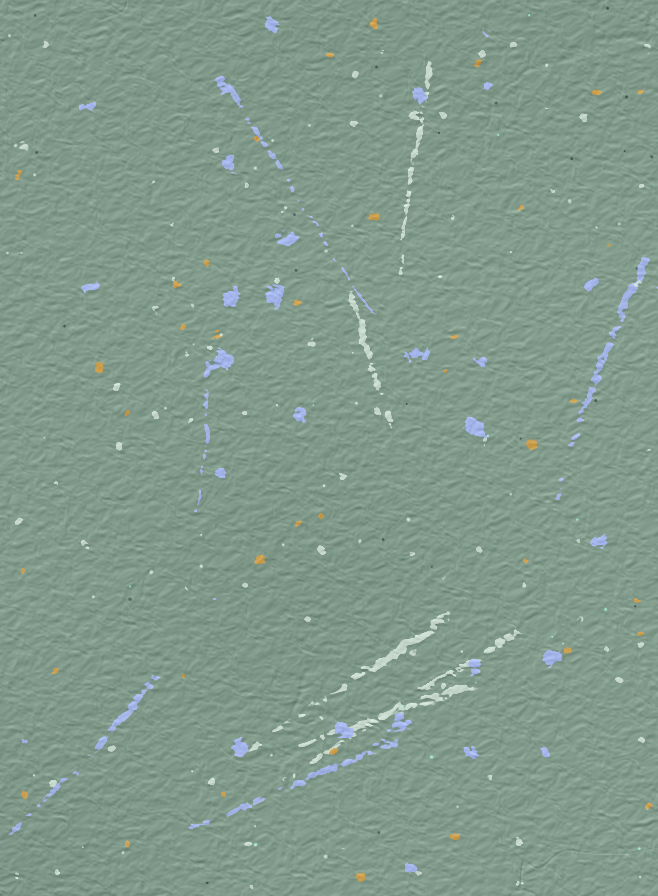
A WebGL 1 fragment shader for this texture:

```glsl
precision highp float;
uniform vec2 u_resolution;

#define GROUND vec3(0.498, 0.598, 0.538)
#define BLUE vec3(0.64, 0.71, 0.93)
#define CHALK vec3(0.80, 0.87, 0.82)
#define ORANGE vec3(0.82, 0.62, 0.28)
#define MINT vec3(0.62, 0.90, 0.80)
#define INK vec3(0.22, 0.32, 0.30)
#define GRAIN_FREQ vec2(125.0, 190.0)
#define LIGHT_STEP vec2(-0.0011, 0.0026)
#define RELIEF 0.17
#define STREAKS 10

float hash(vec2 p) {
  vec3 q = fract(vec3(p.xyx) * 0.1031);
  q += dot(q, q.yzx + 33.33);
  return fract((q.x + q.y) * q.z);
}

vec2 hash2(vec2 p) {
  return vec2(hash(p + 17.3), hash(p + 71.9));
}

float noise(vec2 p) {
  vec2 i = floor(p), f = fract(p);
  f = f * f * (3.0 - 2.0 * f);
  return mix(mix(hash(i), hash(i + vec2(1.0, 0.0)), f.x),
             mix(hash(i + vec2(0.0, 1.0)), hash(i + 1.0), f.x), f.y);
}

// Plaster height: horizontal grains, finer tooth and a few faint creases
float plaster(vec2 p) {
  vec2 g = p * GRAIN_FREQ + 1.5 * noise(p * 60.0);
  float grain = 0.65 * noise(g) + 0.35 * noise(g * 2.1 + 40.0);
  float ridge = abs(noise(p * vec2(4.0, 7.0) + 0.3 * noise(p * 30.0) + 9.0) - 0.5);
  float patches = smoothstep(0.6, 0.8, noise(p * 6.0 + 31.0));
  return grain - 0.35 * patches * smoothstep(0.012, 0.0, ridge);
}

// Dry paint only catches the raised grains
float coat(float amount, float grain) {
  return smoothstep(0.0, 0.16, amount + grain - 1.0);
}

// Ragged dabs, at most one per cell; radius is a share of the cell
float dabs(vec2 p, float cells, float chance, float radius, float seed) {
  vec2 q = p * cells + seed;
  vec2 id = floor(q);
  vec2 centre = 0.25 + 0.5 * hash2(id + seed);
  float size = radius * mix(0.45, 1.0, hash(id + seed + 5.0));
  vec2 ragged = vec2(noise(p * 90.0 + seed), noise(p * 90.0 - seed)) - 0.5;
  float d = length(fract(q) - centre + ragged * size) / size;
  return step(hash(id + seed + 9.0), chance) * smoothstep(1.25, 0.4, d);
}

// Bowed stroke that thins and breaks up along its length
float streak(vec2 p, float k) {
  vec2 r = hash2(vec2(k, 3.0)), s = hash2(vec2(k, 8.0));
  float steep = mod(k, 2.0);
  vec2 start = mix(vec2(0.6 * r.x - 0.05, 0.02 + 0.2 * r.y),
                   vec2(0.15 + 0.5 * r.x, 0.38 + 0.3 * r.y), steep);
  float angle = mix(0.3 + 0.6 * s.x, 1.2 + 0.95 * s.x, steep);
  float span = 0.14 + 0.22 * s.y;
  vec2 axis = vec2(cos(angle), sin(angle));
  vec2 q = p - start;
  float t = dot(q, axis) / span;
  float bow = (r.x - 0.5) * 0.3 * span * t * (1.0 - t);
  float off = dot(q, vec2(-axis.y, axis.x)) - bow;
  off += 0.006 * (noise(p * 45.0 + k) - 0.5);
  float width = mix(0.0025, 0.0065, hash(vec2(k, 21.0))) * (0.5 + 0.6 * t);
  float ends = smoothstep(0.0, 0.12, t) * smoothstep(1.0, 0.95, t);
  float pressure = 0.3 + 0.3 * t + 0.35 * noise(vec2(t * 14.0, k * 7.0));
  return ends * pressure * smoothstep(1.4, 0.3, abs(off) / width);
}

void main() {
  vec2 p = gl_FragCoord.xy / u_resolution.y;
  float height = plaster(p);
  float shade = RELIEF * (height - plaster(p + LIGHT_STEP));
  float grain = clamp(0.5 + 1.3 * (height - 0.5), 0.0, 1.0);

  // Ground with slow tonal drift
  vec3 color = GROUND + 0.022 * (noise(p * 3.0) - 0.5) + 0.01 * (p.x - 0.37);

  // Chalk and blue streaks
  for (int i = 0; i < STREAKS; i++) {
    float k = float(i) + 1.0;
    vec3 pigment = mix(CHALK, BLUE, step(0.5, fract(k * 0.3)));
    color = mix(color, pigment, 0.9 * coat(streak(p, k), grain));
  }

  // Scattered dabs, denser in some areas
  float crowd = 0.4 + 1.2 * noise(p * 5.0 + 12.0);
  float chalk = dabs(p, 27.0, 0.15 * crowd, 0.19, 4.0);
  float blue = dabs(p, 14.0, 0.19 * crowd, 0.20, 23.0);
  float orange = dabs(p, 23.0, 0.09 * crowd, 0.17, 47.0);
  color = mix(color, CHALK, 0.85 * coat(0.75 * chalk, grain));
  color = mix(color, BLUE, 0.95 * coat(0.85 * blue, grain));
  color = mix(color, ORANGE, 0.9 * coat(0.85 * orange, grain));

  // Tiny solid flecks
  color = mix(color, CHALK, 0.9 * dabs(p, 34.0, 0.05, 0.085, 61.0));
  color = mix(color, MINT, 0.9 * dabs(p, 30.0, 0.02, 0.075, 83.0));
  color = mix(color, INK, 0.8 * dabs(p, 32.0, 0.035, 0.075, 97.0));

  gl_FragColor = vec4(clamp(color + shade, 0.0, 1.0), 1.0);
}
```
